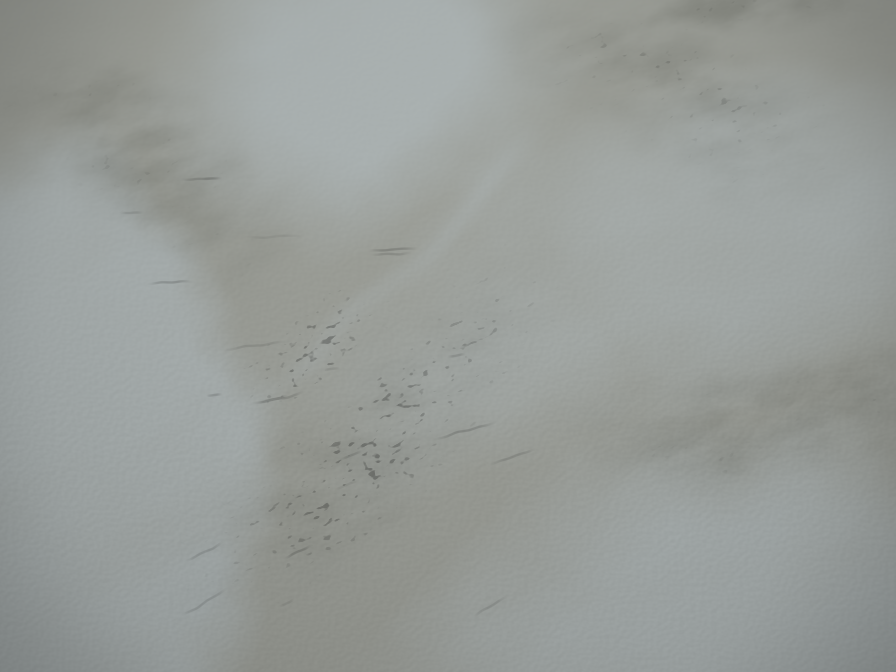
A Shadertoy shader for this texture:

```glsl
// Weathered, smooth plaster floor seen at a shallow angle: cool pale pools over
// warm grey, built from noise-warped soft ellipses, then stained, pitted and
// scratched with stretched gradient noise and lit with a soft falloff.
#define WARM vec3(0.578, 0.587, 0.562)
#define COOL vec3(0.632, 0.658, 0.657)
#define STAIN vec3(0.875, 0.875, 0.865)
#define PIT_DARKNESS 0.24
#define GRAIN_SCALE 125.0
#define GRAIN_STRENGTH 0.024
#define WARP 0.11
#define SCRATCHES 22

vec2 hash2(vec2 p) {
    vec3 q = fract(p.xyx * vec3(0.1031, 0.1030, 0.0973));
    q += dot(q, q.yzx + 33.33);
    return fract((q.xx + q.yz) * q.zy);
}

float corner(vec2 cell, vec2 f, vec2 o) {
    float a = 6.2832 * hash2(cell + o).x;
    return dot(vec2(cos(a), sin(a)), f - o);
}

// Gradient noise, about -0.7 to 0.7
float noise(vec2 p) {
    vec2 c = floor(p), f = fract(p);
    vec2 u = f * f * f * (f * (f * 6.0 - 15.0) + 10.0);
    return mix(mix(corner(c, f, vec2(0, 0)), corner(c, f, vec2(1, 0)), u.x),
               mix(corner(c, f, vec2(0, 1)), corner(c, f, vec2(1, 1)), u.x), u.y);
}

float fbm(vec2 p) {
    float sum = 0.0, amp = 0.6;
    for (int i = 0; i < 5; i++) {
        sum += amp * noise(p);
        p = mat2(1.6, 1.2, -1.2, 1.6) * p + 7.3;
        amp *= 0.5;
    }
    return sum;
}

vec2 turn(vec2 p, float a) {
    return vec2(cos(a) * p.x + sin(a) * p.y, cos(a) * p.y - sin(a) * p.x);
}

// Soft-edged tilted ellipse
float pool(vec2 p, vec2 centre, vec2 radii, float tilt, float soft) {
    float d = length(turn(p - centre, tilt) / radii);
    return 1.0 - smoothstep(1.0 - soft, 1.0 + soft, d);
}

// Thin scattered strokes, steeper towards the foreground
float scratches(vec2 p, float px) {
    float sum = 0.0;
    for (int i = 0; i < SCRATCHES; i++) {
        vec2 h = hash2(vec2(i, 3.0)), k = hash2(vec2(i, 17.0));
        vec2 c = vec2(0.15 + 0.55 * h.x + 0.1 * k.x, 0.03 + 0.75 * h.y);
        vec2 q = turn(p - c, mix(0.58, 0.05, smoothstep(0.0, 0.65, c.y)));
        float len = mix(0.012, 0.055, k.x * k.x);
        q.y += 0.003 * noise(vec2(q.x * 40.0, float(i)));
        float body = 1.0 - smoothstep(0.0006, 0.0014 + px, abs(q.y));
        sum += body * (1.0 - smoothstep(0.3 * len, len, abs(q.x))) * (0.3 + 0.6 * k.y);
    }
    return min(sum, 1.0);
}

void mainImage(out vec4 fragColor, in vec2 fragCoord) {
    vec2 p = fragCoord / iResolution.y;
    float px = 1.0 / iResolution.y;
    vec2 centred = p - 0.5 * iResolution.xy / iResolution.y;
    float near = 1.0 - smoothstep(0.25, 1.0, p.y);

    // Irregular outlines
    vec2 w = p + WARP * vec2(fbm(p * 3.2 + 4.0), fbm(p * 3.2 + 19.0));
    float cloud = fbm(turn(p, 0.45) * vec2(2.5, 5.0) + 2.0);

    // Cool pools and one pale diagonal wipe
    float cool = pool(w, vec2(0.07, 0.27), vec2(0.30, 0.46), 0.0, 0.15);
    cool = max(cool, 0.9 * pool(w, vec2(1.13, -0.02), vec2(0.46, 0.34), 0.0, 0.3));
    cool = max(cool, pool(w, vec2(0.53, 0.90), vec2(0.23, 0.22), 0.2, 0.55));
    cool = max(cool, 0.8 * pool(w, vec2(1.10, 0.64), vec2(0.36, 0.18), 0.15, 0.7));
    cool = max(cool, 0.55 * pool(w, vec2(0.83, 0.55), vec2(0.30, 0.16), 0.6, 0.8));
    vec2 wipe = turn(p - vec2(0.60, 0.60), 0.77);
    wipe.y += 0.02 * noise(p * 7.0);
    cool += 0.3 * exp(-pow(wipe.y / 0.017, 2.0)) * (1.0 - smoothstep(0.18, 0.34, abs(wipe.x)));
    cool = clamp(cool + 0.45 * cloud, 0.0, 1.0);
    vec3 col = mix(WARM, COOL, cool);

    // Smudged stains, broken up by cloudy noise
    float worn = pool(w, vec2(0.54, 0.34), vec2(0.24, 0.09), 0.8, 0.8);
    float upper = pool(w, vec2(1.00, 0.87), vec2(0.19, 0.07), -0.5, 0.8);
    float stain = max(0.8 * pool(w, vec2(0.21, 0.74), vec2(0.17, 0.09), -0.5, 0.7), 0.55 * worn);
    stain = max(stain, 0.75 * pool(w, vec2(1.17, 0.38), vec2(0.24, 0.06), 0.15, 0.7));
    stain = max(stain, max(0.8 * upper, pool(w, vec2(1.11, 0.98), vec2(0.14, 0.03), 0.0, 0.8)));
    float smear = fbm(turn(p, 0.3) * vec2(9.0, 20.0));
    stain *= smoothstep(-0.45, 0.45, smear);
    col *= mix(vec3(1.0), STAIN, stain);

    // Dark pits clustered on the worn parts
    float pitted = max(worn, pool(w, vec2(0.44, 0.51), vec2(0.10, 0.05), 0.5, 0.6));
    pitted = max(pitted, max(0.5 * upper, 0.4 * stain));
    vec2 g = turn(p, 0.4);
    float pit = noise(g * vec2(60.0, 115.0)) + 0.45 * noise(g * vec2(120.0, 190.0));
    pit += 0.35 * smear - 0.30 * (1.0 - pitted);
    col *= 1.0 - PIT_DARKNESS * pitted * smoothstep(0.22, 0.48, pit);
    col *= 1.0 - 0.17 * scratches(p, px);

    // Fine relief, sharper in the foreground
    vec2 s = p * GRAIN_SCALE * vec2(1.0, 1.25);
    float relief = noise(s) - noise(s + vec2(0.35, -0.45)) + 0.5 * noise(s * 2.1);
    col *= 1.0 + GRAIN_STRENGTH * relief * mix(0.2, 1.0, near);

    // Light from the upper middle, dim corners
    vec2 q = p - vec2(0.68, 0.82);
    col *= 1.05 - 0.15 * dot(q, q) - 0.10 * smoothstep(0.58, 0.85, length(centred));
    fragColor = vec4(clamp(col, 0.0, 1.0), 1.0);
}
```
